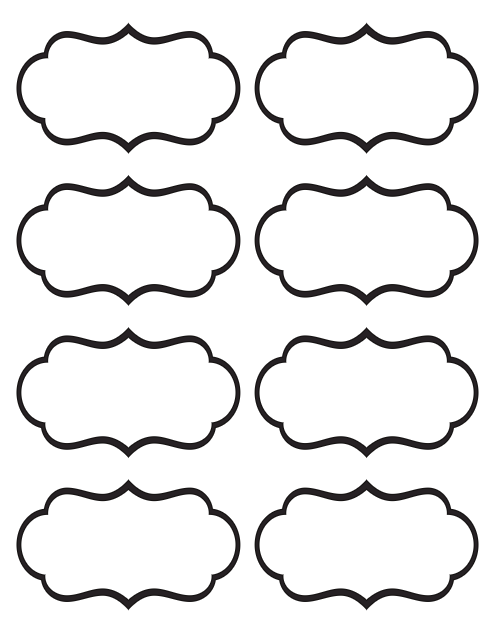
This pattern is drawn by a WebGL 2 fragment shader. Its source:

```glsl
#version 300 es
precision highp float;

uniform vec2 u_resolution;
out vec4 outColor;

// Lengths are in sheet units: the canvas is SHEET_HEIGHT tall
#define SHEET_HEIGHT 770.0
#define PITCH vec2(286.5, 183.1)
#define GRID_CENTER vec2(-0.6, 4.2)
#define DIP_X 31.0
#define CORNER vec2(74.0, 38.0)
#define LOBE_X 97.5
#define NOTCH_SKEW 1.7

const vec3 PAPER = vec3(1.0);
const vec3 INK = vec3(0.15, 0.13, 0.14);
const vec3 INK_EDGE = vec3(0.09, 0.08, 0.08);

// Approximate signed distance to an axis-aligned ellipse
float ellipse(vec2 p, vec2 radii) {
  p = abs(p) + 1e-3;
  float k = length(p / radii);
  return k * (k - 1.0) / length(p / (radii * radii));
}

// Label silhouette; profile holds the heights of the tip, dip and crest
float label(vec2 p, vec3 profile, float cornerWidth, vec2 lobeRadii) {
  // The lower notches sit slightly further out than the upper ones
  cornerWidth += p.y < 0.0 ? NOTCH_SKEW : -NOTCH_SKEW;
  p = abs(p);

  // Wavy top edge, falling from the tip and rising to the crest
  float run = CORNER.x - DIP_X;
  float fall = max(1.0 - p.x / DIP_X, 0.0);
  float rise = clamp((p.x - DIP_X) / run, 0.0, 1.0);
  float tipGain = profile.x - profile.y;
  float crestGain = profile.z - profile.y;
  float height = profile.y + tipGain * fall * fall
               + crestGain * rise * rise * (3.0 - 2.0 * rise);
  float slope = -2.0 * tipGain * fall / DIP_X
              + 6.0 * crestGain * rise * (1.0 - rise) / run;
  float body = (p.y - height) / sqrt(1.0 + slope * slope);

  // Rounded shoulder
  if (p.x > CORNER.x) {
    vec2 q = vec2(p.x - CORNER.x, max(p.y - CORNER.y, 0.0));
    body = ellipse(q, vec2(cornerWidth, profile.z - CORNER.y));
  }

  // Side lobe
  float lobe = ellipse(p - vec2(LOBE_X, 0.0), lobeRadii);
  return min(body, lobe);
}

void main() {
  float pixel = SHEET_HEIGHT / u_resolution.y;
  vec2 p = (gl_FragCoord.xy - 0.5 * u_resolution) * pixel - GRID_CENTER;

  // Two columns by four rows
  vec2 cell = clamp(floor(p / PITCH), vec2(-1.0, -2.0), vec2(0.0, 1.0));
  p -= (cell + 0.5) * PITCH;

  // Frame between the outer and inner silhouettes
  float outer = label(p, vec3(78.5, 61.3, 68.8), 29.8, vec2(37.2, 43.6));
  float inner = label(p, vec3(65.8, 52.5, 60.7), 24.3, vec2(31.3, 36.0));
  float frame = max(outer, -inner);

  // Ink is a touch darker just inside its edges
  vec3 ink = mix(INK_EDGE, INK, smoothstep(0.9, 2.2, -frame));
  float coverage = clamp(0.5 - frame / pixel, 0.0, 1.0);
  outColor = vec4(mix(PAPER, ink, coverage), 1.0);
}
```
